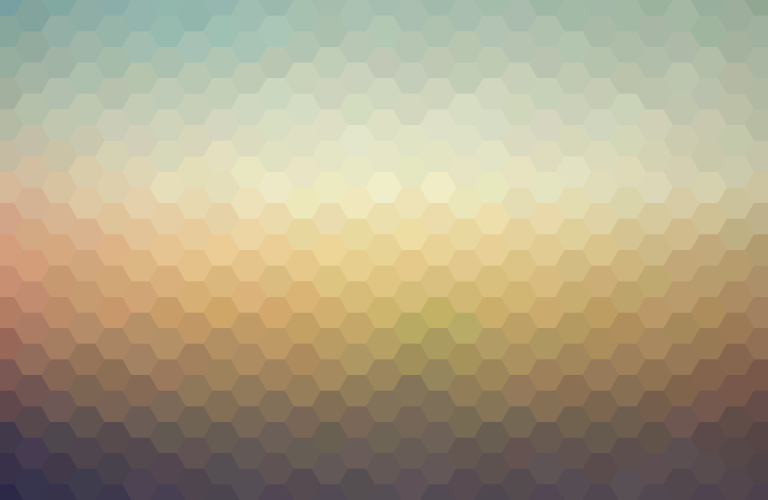
Give the GLSL for this background, as a Shadertoy shader.

```glsl
// Honeycomb of flat hexagons tinted by a hazy sunset gradient, teal sky to dusky ground.

float hash(vec2 p) {
    return fract(sin(dot(p, vec2(127.1, 311.7))) * 43758.5453);
}

// Evenly spaced colour stops, from bottom (0) to top (1)
vec3 gradient(vec3 stops[9], float height) {
    float t = clamp(height, 0.0, 1.0) * 8.0;
    int i = min(int(t), 7);
    return mix(stops[i], stops[i + 1], t - float(i));
}

float glow(vec2 p, vec2 centre, vec2 radius) {
    vec2 d = (p - centre) / radius;
    return exp(-dot(d, d));
}

// Smooth backdrop: p.x runs -1..1 from side to side, p.y runs 0..1 upward
vec3 backdrop(vec2 p) {
    vec3 middle = gradient(vec3[9](
        vec3(0.33, 0.29, 0.33), vec3(0.43, 0.38, 0.33), vec3(0.64, 0.54, 0.37),
        vec3(0.81, 0.70, 0.42), vec3(0.92, 0.83, 0.59), vec3(0.935, 0.925, 0.775),
        vec3(0.865, 0.875, 0.775), vec3(0.75, 0.80, 0.71), vec3(0.64, 0.74, 0.68)), p.y);
    vec3 left = gradient(vec3[9](
        vec3(0.16, 0.16, 0.29), vec3(0.26, 0.22, 0.29), vec3(0.48, 0.345, 0.32),
        vec3(0.72, 0.49, 0.41), vec3(0.82, 0.60, 0.475), vec3(0.83, 0.71, 0.59),
        vec3(0.71, 0.725, 0.65), vec3(0.59, 0.68, 0.625), vec3(0.46, 0.62, 0.62)), p.y);
    vec3 right = gradient(vec3[9](
        vec3(0.31, 0.27, 0.31), vec3(0.335, 0.265, 0.275), vec3(0.475, 0.345, 0.285),
        vec3(0.625, 0.49, 0.36), vec3(0.70, 0.61, 0.45), vec3(0.80, 0.775, 0.64),
        vec3(0.73, 0.75, 0.65), vec3(0.66, 0.71, 0.62), vec3(0.585, 0.67, 0.585)), p.y);

    vec3 colour = mix(middle, p.x < 0.0 ? left : right, min(p.x * p.x, 1.0));

    // Local tints: teal sky, orange and olive haze, dark olive hollow
    colour += vec3(-0.05, 0.0, 0.02) * glow(p, vec2(-0.47, 0.94), vec2(0.22, 0.08));
    colour += vec3(0.02, -0.02, 0.0) * glow(p, vec2(-0.35, 0.36), vec2(0.25, 0.1));
    colour += vec3(-0.05, 0.01, -0.01) * glow(p, vec2(0.14, 0.33), vec2(0.15, 0.07));
    colour += vec3(-0.08, -0.05, -0.02) * glow(p, vec2(0.08, 0.22), vec2(0.11, 0.05));
    return colour;
}

// Colour of the hexagon that holds p, where p is centred and in canvas heights
vec3 honeycomb(vec2 p, float aspect) {
    vec2 spacing = vec2(sqrt(3.0), 1.0) / 16.0;
    vec2 even = floor(p / spacing + 0.5) * spacing;
    vec2 odd = (floor(p / spacing) + 0.5) * spacing;
    vec2 centre = distance(p, even) < distance(p, odd) ? even : odd;

    vec2 id = floor(2.0 * centre / spacing + 0.5);
    vec3 jitter = vec3(hash(id), hash(id + 17.0), hash(id + 41.0)) - 0.5;
    float shade = hash(id + 73.0) - 0.5;
    return backdrop(vec2(2.0 * centre.x / aspect, centre.y + 0.5))
        + 0.018 * jitter + 0.025 * shade;
}

void mainImage(out vec4 fragColor, in vec2 fragCoord) {
    float aspect = iResolution.x / iResolution.y;
    vec3 colour = vec3(0.0);

    // Nine samples per pixel smooth the cell edges
    for (int i = 0; i < 9; i++) {
        vec2 offset = (vec2(i % 3, i / 3) - 1.0) / 3.0;
        vec2 p = (fragCoord + offset - 0.5 * iResolution.xy) / iResolution.y;
        colour += honeycomb(p, aspect) / 9.0;
    }
    fragColor = vec4(colour, 1.0);
}
```
